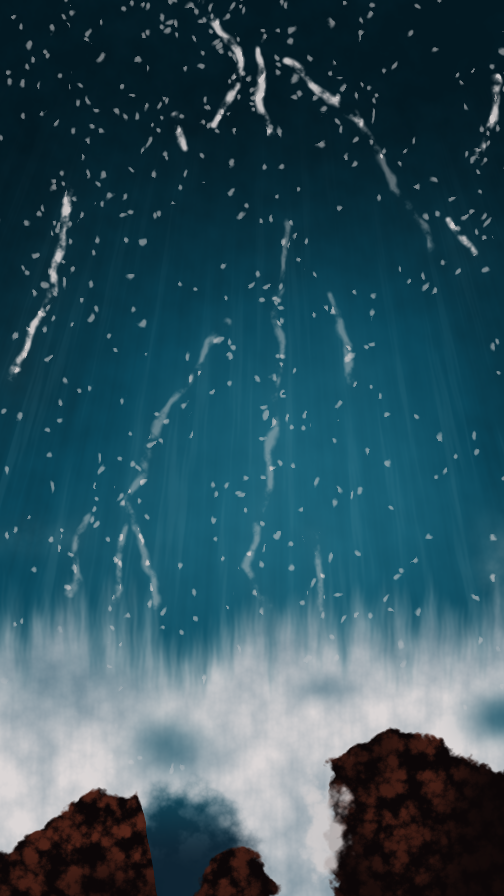
Reproduce this texture procedurally as a WebGL 2 fragment shader.

```glsl
#version 300 es
precision highp float;
uniform vec2 u_resolution;
out vec4 fragColor;

const vec3 DEEP = vec3(0.012, 0.095, 0.13);
const vec3 SEA = vec3(0.04, 0.28, 0.36);
const vec3 GLOW = vec3(0.13, 0.43, 0.52);
const vec3 MIST = vec3(0.46, 0.55, 0.60);
const vec3 WHITE = vec3(0.86, 0.84, 0.84);
const vec3 POOL = vec3(0.02, 0.11, 0.17);
const vec3 ROCK = vec3(0.045, 0.025, 0.028);
const vec3 RUST = vec3(0.36, 0.16, 0.11);
const float SURGE_TOP = 0.350;
const float SURGE_FULL = 0.225;
const float FLECK_SCALE = 120.0;

// Drifting foam lines as segments: start.xy, end.xy
const vec4 BRIGHT[10] = vec4[10](
  vec4(.224, 1.0, .262, .945), vec4(.262, .945, .265, .905),
  vec4(.265, .905, .240, .860), vec4(.326, .928, .398, .866),
  vec4(.500, .757, .525, .720), vec4(.078, .790, .058, .694),
  vec4(.058, .694, .018, .575), vec4(.557, .909, .536, .830),
  vec4(.288, .940, .300, .850), vec4(.200, .870, .208, .830));
const vec4 FAINT[12] = vec4[12](
  vec4(.398, .866, .482, .727), vec4(.254, .635, .190, .550),
  vec4(.190, .550, .146, .440), vec4(.146, .440, .128, .336),
  vec4(.146, .440, .174, .330), vec4(.320, .746, .306, .570),
  vec4(.306, .570, .296, .450), vec4(.296, .450, .280, .362),
  vec4(.280, .362, .300, .323), vec4(.371, .668, .392, .580),
  vec4(.098, .427, .078, .336), vec4(.350, .400, .358, .320));

vec2 hash2(vec2 p) {
  vec3 q = fract(p.xyx * vec3(.1031, .1030, .0973));
  q += dot(q, q.yzx + 33.33);
  return fract((q.xx + q.yz) * q.zy);
}

// Cellular noise: nearest distance and that cell's random value
vec2 cells(vec2 p) {
  vec2 base = floor(p), best = vec2(9.0, 0.0);
  for (int j = -1; j <= 1; j++)
    for (int i = -1; i <= 1; i++) {
      vec2 id = base + vec2(i, j), h = hash2(id);
      float d = length(id + h - p);
      if (d < best.x) best = vec2(d, fract(h.x * 7.3 + h.y * 3.1));
    }
  return best;
}

float cellLayers(vec2 p) {
  float sum = 0.0, amp = 0.55;
  for (int i = 0; i < 4; i++) {
    sum += amp * (1.0 - cells(p).x);
    p = mat2(.8, .6, -.6, .8) * p * 2.1 + 5.7;
    amp *= 0.5;
  }
  return sum;
}

// Layered sines, roughly -1 to 1
float waves(vec2 p) {
  float sum = 0.0, amp = 0.5;
  for (int i = 0; i < 5; i++) {
    p = mat2(.8, .6, -.6, .8) * p * 1.75 + 1.3;
    sum += amp * sin(p.x + 1.4 * sin(p.y));
    amp *= 0.6;
  }
  return sum;
}

float blob(vec2 p, vec2 center, vec2 radius) {
  vec2 d = (p - center) / radius;
  return exp(-dot(d, d));
}

float segment(vec2 p, vec4 s) {
  vec2 a = p - s.xy, b = s.zw - s.xy;
  return length(a - b * clamp(dot(a, b) / dot(b, b), 0.0, 1.0));
}

// Signed height of the rocks above each point; positive is inside
float rocks(vec2 p, float rough) {
  float left = .05 + .06 * smoothstep(0.0, .12, p.x) - .13 * smoothstep(.150, .185, p.x) - p.y;
  float peak = (p.x - .44) / .055;
  float right = min(.138 + .054 * exp(-peak * peak) - p.y, p.x - .363);
  float small = .048 - length((p - vec2(.268, .0)) * vec2(1.1, 1.0));
  return max(max(left, right), small) + rough;
}

void main() {
  vec2 p = gl_FragCoord.xy / u_resolution.y;
  float cloud = waves(p * 9.0);
  float fine = waves(p * 55.0);
  float grain = cellLayers(p * 26.0);

  // Water: depth gradient, central glow, fanned current lines
  float fan = (p.x - .30) / (1.5 - p.y);
  float threads = waves(vec2(fan * 75.0, p.y * 5.0));
  float low = 1.0 - smoothstep(.35, .95, p.y);
  float depth = .55 * low + .36 * blob(p, vec2(.33, .50), vec2(.19, .22));
  depth -= .13 * blob(p, vec2(.0, .60), vec2(.10, .16)) + .10 * blob(p, vec2(.56, .52), vec2(.07, .16));
  depth += .035 * cloud + .05 * threads * low + .02 * fine;
  vec3 color = mix(DEEP, SEA, clamp(depth * 2.0, 0.0, 1.0));
  color = mix(color, GLOW, clamp(depth * 2.0 - 1.0, 0.0, 1.0));

  // Foam lines broken up by cells
  vec2 bent = p + .007 * vec2(waves(p * 22.0), waves(p * 22.0 + 8.0));
  float dBright = 1.0, dFaint = 1.0;
  for (int i = 0; i < BRIGHT.length(); i++) dBright = min(dBright, segment(bent, BRIGHT[i]));
  for (int i = 0; i < FAINT.length(); i++) dFaint = min(dFaint, segment(bent, FAINT[i]));
  float torn = smoothstep(.38, .72, grain + .16 * fine);
  float lines = torn * (.95 * (1.0 - smoothstep(.0015, .0065, dBright))
    + .42 * (1.0 - smoothstep(.001, .006, dFaint)));
  float halo = max(exp(-dBright * 45.0), .65 * exp(-dFaint * 60.0));

  // Scattered flecks, denser near foam lines and the top
  vec2 speck = cells((bent + .003 * fine) * FLECK_SCALE * vec2(1.0, .8));
  float density = .04 + .30 * halo + .13 * smoothstep(.62, 1.0, p.y) * smoothstep(-.2, .6, cloud);
  float flecks = step(1.0 - density, speck.y) * (1.0 - smoothstep(.16, .46, speck.x));
  float film = .08 * halo * low + .05 * low * smoothstep(.25, .9, threads);
  film += .30 * grain * (blob(p, vec2(.56, .37), vec2(.03, .05)) + .5 * blob(p, vec2(.04, .40), vec2(.06, .02)));
  color = mix(color, WHITE * .92, clamp(lines + .55 * flecks + film, 0.0, 1.0));

  // Breaking surge with wispy upper edge
  float wisps = waves(vec2(p.x * 65.0, p.y * 9.0));
  float edge = p.y + .026 * wisps + .018 * cloud + .04 * blob(p, vec2(.205, .30), vec2(.022, .07));
  float surge = 1.0 - smoothstep(SURGE_FULL, SURGE_TOP, edge);
  float gaps = .60 * blob(p, vec2(.185, .165), vec2(.045, .03)) + .75 * blob(p, vec2(.56, .20), vec2(.035, .024))
    + .50 * blob(p, vec2(.36, .232), vec2(.03, .014)) + .35 * blob(p, vec2(.08, .24), vec2(.10, .035));
  float bright = .55 + .30 * cloud + .55 * (grain - .5) + .10 * wisps
    + .35 * blob(p, vec2(.38, .20), vec2(.15, .06)) + .35 * blob(p, vec2(.11, .155), vec2(.06, .04))
    + .30 * blob(p, vec2(.0, .13), vec2(.04, .09)) - .7 * gaps;
  vec3 foam = mix(MIST, WHITE, clamp(bright, 0.0, 1.0));
  float cover = surge * clamp(1.0 - gaps * (.65 + .5 * cloud), 0.0, 1.0);
  color = mix(color, foam, cover);

  // Dark pool between the rocks
  float hollow = length((p - vec2(.205, .042)) / vec2(.085, .092)) + .18 * cloud + .30 * (grain - .5);
  float pool = 1.0 - smoothstep(.70, 1.12, hollow);
  vec3 poolColor = mix(POOL, SEA * .9, smoothstep(.04, .13, p.y));
  poolColor = mix(poolColor, MIST, .35 * torn * smoothstep(.02, .12, p.y));
  color = mix(color, poolColor, pool * .95);

  // Rocks: rusty lit facets over near black
  float mass = rocks(p, .006 * fine + .010 * cloud + .018 * (grain - .5));
  float facets = smoothstep(.42, .85, cellLayers(p * 48.0) + .22 * fine);
  float lit = 1.0 - .85 * smoothstep(.45, .55, p.x + .25 * (.12 - p.y));
  vec3 stone = mix(ROCK, RUST, facets * lit * (.55 + .35 * cloud));
  color = mix(color, stone, smoothstep(-.002, .004, mass));

  // Spray thrown over the right rock
  float reach = blob(p, vec2(.365, .075), vec2(.035, .075)) + .5 * blob(p, vec2(.42, .19), vec2(.10, .016));
  float spray = smoothstep(.62, .90, reach * .65 + .5 * grain + .12 * fine);
  color = mix(color, WHITE * .95, spray * .85);

  fragColor = vec4(clamp(color, 0.0, 1.0), 1.0);
}
```
